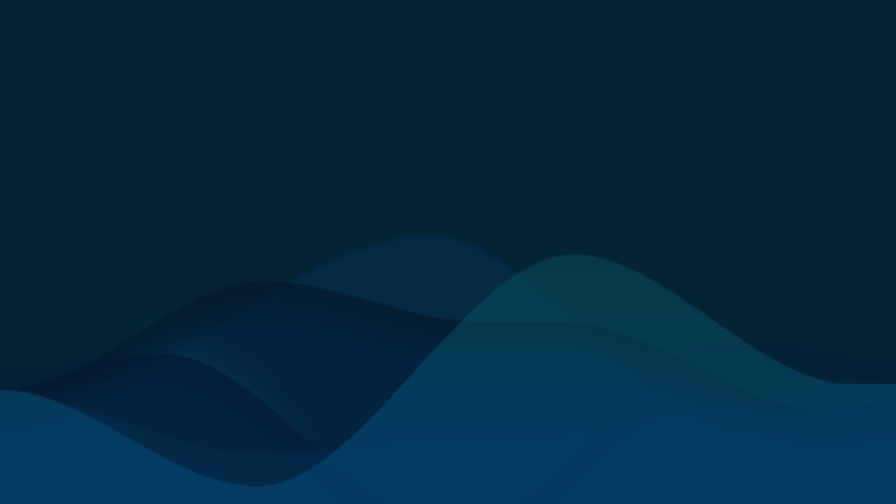
Reproduce this background procedurally as a Shadertoy shader.

```glsl
// Translucent blue waves overlapping beneath a dark teal sky.

// Colours
const vec3 SKY         = vec3(0.016, 0.140, 0.205);
const vec3 BACK_BLUE   = vec3(0.020, 0.167, 0.272);
const vec3 SHADOW_EDGE = vec3(0.008, 0.085, 0.155);
const vec3 SHADOW_DEEP = vec3(0.008, 0.120, 0.240);
const vec3 RIBBON_DARK = vec3(0.008, 0.100, 0.220);
const vec3 RIBBON_GLOW = vec3(0.020, 0.245, 0.360);
const vec3 FRONT_TEAL  = vec3(0.035, 0.310, 0.360);
const vec3 FRONT_BLUE  = vec3(0.020, 0.320, 0.510);
const vec3 FLOOR_BLUE  = vec3(0.016, 0.240, 0.400);

// Opacities
const float SHADOW_ALPHA = 0.65;
const float RIBBON_ALPHA = 0.60;
const float GLOW_ALPHA   = 0.45;
const float FRONT_ALPHA  = 0.50;
const float FLOOR_ALPHA  = 0.25;

// Edge softness and falloff, as fractions of the canvas height
const float CRISP = 0.003;
const float SOFT  = 0.010;
const float BLUR  = 0.022;
const float RIBBON_FADE = 0.045;
const float GLOW_FADE   = 0.035;

// Smooth climb (or drop) of the given height between two positions
float swell(float x, float start, float end, float height) {
    return height * smoothstep(start, end, x);
}

// Wave profiles: height of each crest line across the canvas
float backWave(float x) {
    return 0.225 + swell(x, 0.05, 0.48, 0.307)
                 + swell(x, 0.48, 0.83, -0.389)
                 + swell(x, 0.84, 1.05, 0.090);
}

float shadowWave(float x) {
    return 0.231 + swell(x, 0.01, 0.293, 0.211)
                 + swell(x, 0.293, 0.54, -0.081)
                 + swell(x, 0.63, 0.92, -0.174)
                 + swell(x, 0.92, 1.05, 0.040);
}

float ribbonWave(float x) {
    return 0.255 + swell(x, 0.00, 0.18, 0.044)
                 + swell(x, 0.18, 0.52, -0.364)
                 + swell(x, 0.50, 0.81, 0.378)
                 + swell(x, 0.83, 1.05, -0.049);
}

float frontWave(float x) {
    return 0.227 + swell(x, 0.00, 0.287, -0.192)
                 + swell(x, 0.287, 0.64, 0.460)
                 + swell(x, 0.64, 0.95, -0.257);
}

float floorWave(float x) {
    return 0.218 + swell(x, 0.00, 0.29, -0.118)
                 + swell(x, 0.33, 0.55, 0.030)
                 + swell(x, 0.62, 0.78, 0.058)
                 + swell(x, 0.90, 1.05, 0.030);
}

// Coverage below a crest line, at least about a pixel soft
float fill(float depth, float softness) {
    float w = max(softness, 1.0 / iResolution.y);
    return smoothstep(-w, w, depth);
}

void mainImage(out vec4 fragColor, in vec2 fragCoord) {
    vec2 uv = fragCoord / iResolution.xy;
    vec3 color = SKY;

    // Pale wave at the back
    color = mix(color, BACK_BLUE, fill(backWave(uv.x) - uv.y, SOFT));

    // Shadow wave, darkest along its crest
    float depth = shadowWave(uv.x) - uv.y;
    vec3 shade = mix(SHADOW_EDGE, SHADOW_DEEP, smoothstep(0.0, 0.11, depth));
    color = mix(color, shade, SHADOW_ALPHA * fill(depth, CRISP));

    // Blurred ribbon: dark below its line, a glow above it on the left
    depth = ribbonWave(uv.x) - uv.y;
    float below = fill(depth, BLUR) * exp(-max(depth, 0.0) / RIBBON_FADE);
    float above = fill(-depth, CRISP) * exp(-max(-depth, 0.0) / GLOW_FADE);
    above *= smoothstep(0.10, 0.24, uv.x) * smoothstep(0.40, 0.27, uv.x);
    color = mix(color, RIBBON_DARK, RIBBON_ALPHA * below);
    color = mix(color, RIBBON_GLOW, GLOW_ALPHA * above);

    // Bright front wave, teal at the top and blue at the foot
    vec3 frontTint = mix(FRONT_BLUE, FRONT_TEAL, smoothstep(0.05, 0.50, uv.y));
    color = mix(color, frontTint, FRONT_ALPHA * fill(frontWave(uv.x) - uv.y, CRISP));

    // Low swell along the floor
    color = mix(color, FLOOR_BLUE, FLOOR_ALPHA * fill(floorWave(uv.x) - uv.y, SOFT));

    fragColor = vec4(color, 1.0);
}
```
